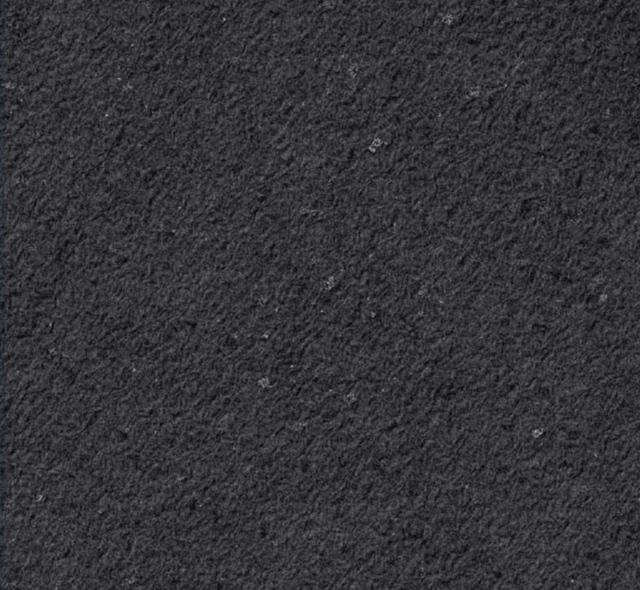
A Shadertoy shader for this texture:

```glsl
vec2 hash2(vec2 p) {
    vec3 h = fract(p.xyx * vec3(0.1031, 0.1030, 0.0973));
    h += dot(h, h.yzx + 33.33);
    return fract((h.xx + h.yz) * h.zy);
}

vec2 gradientAt(vec2 cell) {
    float angle = 6.2832 * hash2(cell).x;
    return vec2(cos(angle), sin(angle));
}

float gradientNoise(vec2 p) {
    vec2 i = floor(p), f = p - i;
    vec2 u = f * f * f * (f * (f * 6.0 - 15.0) + 10.0);
    vec2 e = vec2(1.0, 0.0);
    float a = dot(gradientAt(i), f);
    float b = dot(gradientAt(i + e), f - e);
    float c = dot(gradientAt(i + e.yx), f - e.yx);
    float d = dot(gradientAt(i + e.xx), f - e.xx);
    return mix(mix(a, b, u.x), mix(c, d, u.x), u.y);
}

mat2 rotation(float angle) {
    float c = cos(angle), s = sin(angle);
    return mat2(c, -s, s, c);
}

// Height of the rough surface, drawn out along the grain
float roughHeight(vec2 p) {
    return gradientNoise(p * vec2(48.0, 72.0))
         + 0.8 * gradientNoise(p * vec2(90.0, 135.0) + 17.0);
}

// Scattered angular flakes: x = lit face, y = shadow below it
vec2 flakes(vec2 uv, float scale, float density, float size, float seed) {
    vec2 p = uv * scale, home = floor(p), result = vec2(0.0);
    float blur = 1.3 * scale / iResolution.y;
    float ragged = 0.6 * size * gradientNoise(p * 0.6 / size + seed);
    for (int y = -1; y <= 1; y++)
    for (int x = -1; x <= 1; x++) {
        vec2 cell = home + vec2(x, y);
        vec2 place = hash2(cell + seed);
        vec2 kind = hash2(cell + seed + 71.0);
        if (kind.x > density) continue;
        vec2 shape = hash2(cell + seed + 139.0);
        vec2 halfSize = size * vec2(0.5 + 0.7 * shape.x, 0.3 + 0.4 * shape.y);
        mat2 turn = rotation(3.1416 * kind.y);
        vec2 d = p - cell - place;
        vec2 face = abs(turn * d) - halfSize;
        vec2 under = abs(turn * (d + size * vec2(-0.25, 0.4))) - halfSize;
        float strength = 0.25 + 0.75 * place.x * shape.y;
        float lit = 1.0 - smoothstep(-blur, blur, max(face.x, face.y) + ragged);
        float shade = 1.0 - smoothstep(-blur, blur, max(under.x, under.y) + ragged);
        result = max(result, vec2(lit * strength, shade * (1.0 - lit)));
    }
    return result;
}

void mainImage(out vec4 fragColor, in vec2 fragCoord) {
    vec2 uv = fragCoord / iResolution.y;

    // Bent grain direction, rising to the right
    vec2 bend = vec2(gradientNoise(uv * 30.0), gradientNoise(uv * 30.0 + 40.0));
    vec2 grain = rotation(0.95) * (uv + 0.009 * bend);

    // Side-lit relief with fine grit
    float relief = roughHeight(grain) - roughHeight(grain + vec2(0.003, 0.005));
    float grit = gradientNoise(grain * vec2(140.0, 190.0) + 5.0);
    float dust = gradientNoise(uv * 235.0 + 90.3);
    float clump = gradientNoise(grain * vec2(26.0, 38.0) + 61.0);
    float broad = gradientNoise(uv * 5.0) + gradientNoise(uv * 13.0 + 9.0);
    float tone = 0.208 + 0.095 * relief + 0.12 * grit + 0.11 * dust;
    tone += 0.04 * clump + 0.024 * broad;

    // Short dark pits and pale worn spots
    float pit = gradientNoise(grain * vec2(34.0, 62.0) + 130.0);
    float worn = gradientNoise(uv * 44.0 + 170.0);
    tone -= 0.07 * smoothstep(0.25, 0.5, pit);
    tone += smoothstep(0.3, 0.55, worn) * (0.04 + 0.12 * dust);

    // Darker upper right corner
    tone -= 0.03 * smoothstep(0.5, 0.0, distance(uv, vec2(1.08, 1.0)));

    // Dull chips, pale chips and tiny glints
    vec2 dull = flakes(uv, 12.0, 0.35, 0.15, 3.0);
    vec2 pale = flakes(uv, 14.0, 0.14, 0.15, 211.0);
    vec2 glint = flakes(uv, 44.0, 0.11, 0.1, 503.0);
    tone = mix(tone, 0.235 + 0.08 * grit, min(1.2 * dull.x, 0.7));
    tone -= 0.075 * dull.y + 0.06 * pale.y + 0.06 * glint.y;
    tone += pale.x * (0.22 + 0.3 * grit + 0.3 * dust) + 0.45 * glint.x;

    // Cool charcoal with a bluish strip on the left edge
    vec3 color = max(tone, 0.06) + vec3(0.0, -0.003, 0.018);
    float strip = 1.0 - smoothstep(0.005, 0.011, uv.x);
    color = mix(color, color * 0.75 + vec3(0.0, 0.035, 0.06), 0.7 * strip);
    fragColor = vec4(color, 1.0);
}
```
